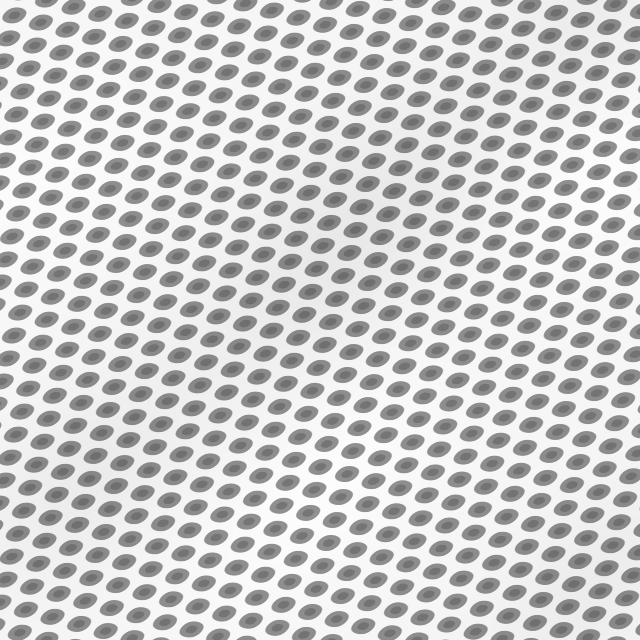
Reproduce this pattern procedurally as a Shadertoy shader.

```glsl
// Grey dots on pale paper: a rectangular grid turned clockwise by 15 degrees.
// Each cell holds a tilted, slightly pointed oval with a darker core;
// broad soft patches of shadow and light cross the whole sheet.

mat2 rotation(float degreesTurned) {
    float a = radians(degreesTurned);
    return mat2(cos(a), sin(a), -sin(a), cos(a));
}

// Soft oval patch, stretched along the rising diagonal
float patchAt(vec2 p, vec2 center, vec2 size) {
    vec2 q = rotation(-45.0) * (p - center) / size;
    return exp(-dot(q, q));
}

// Oval with pointed ends: 1.0 on the outline, 0.0 at the centre
float ovalRadius(vec2 p) {
    vec2 q = abs(p) / vec2(0.0194, 0.0120);
    return pow(pow(q.x, 1.8) + pow(q.y, 1.8), 1.0 / 1.8);
}

void mainImage(out vec4 fragColor, in vec2 fragCoord) {
    vec2 uv = fragCoord / iResolution.y;

    // Nearest grid point, then back to upright axes
    vec2 cell = vec2(0.04297, 0.03717);
    vec2 grid = rotation(15.0) * (uv - vec2(0.517, 0.497));
    vec2 local = grid - cell * round(grid / cell);
    vec2 upright = rotation(-15.0) * local;

    // Oval and its core, with edges about one pixel wide
    float radius = ovalRadius(rotation(-17.0) * upright);
    float soft = 0.7 / (iResolution.y * 0.0145);
    float dotMask = 1.0 - smoothstep(1.0 - soft, 1.0 + soft, radius);
    float coreMask = 1.0 - smoothstep(0.48 - soft, 0.48 + soft, radius);

    float grey = mix(0.965, 0.55, dotMask);
    grey = mix(grey, 0.45, coreMask);

    // Uneven light over the sheet
    float shade = 1.0;
    shade -= 0.055 * patchAt(uv, vec2(0.54, 0.63), vec2(0.30, 0.13));
    shade -= 0.040 * patchAt(uv, vec2(0.13, 0.25), vec2(0.20, 0.12));
    shade -= 0.040 * patchAt(uv, vec2(0.93, 0.09), vec2(0.20, 0.11));
    shade -= 0.035 * patchAt(uv, vec2(0.92, 0.98), vec2(0.15, 0.12));
    shade += 0.025 * patchAt(uv, vec2(0.50, 0.23), vec2(0.25, 0.12));
    shade += 0.025 * patchAt(uv, vec2(0.94, 0.72), vec2(0.18, 0.12));
    shade += 0.020 * patchAt(uv, vec2(0.05, 0.72), vec2(0.25, 0.15));

    fragColor = vec4(vec3(grey * shade), 1.0);
}
```
